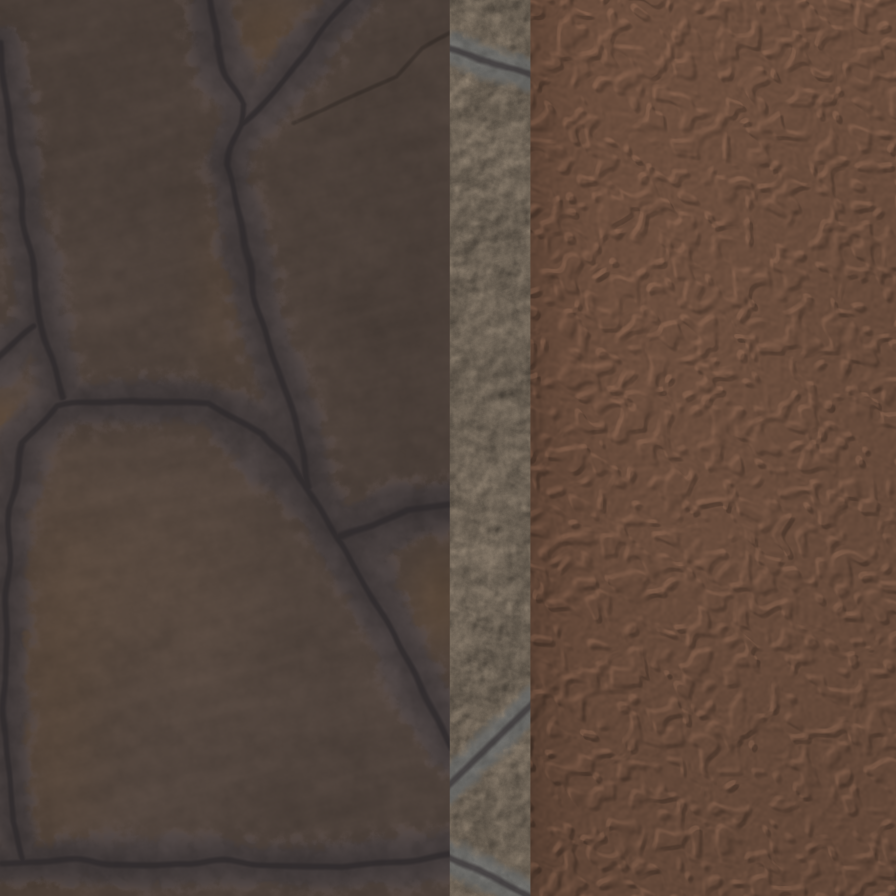
This texture is drawn by a Shadertoy shader. Its source:

```glsl
// Three upright bands: dark rubble masonry, a strip of pale stone, and brown stucco.
// Joints are distances to bent paths; noise roughens the stone and mortar,
// and a slope taken across a noise height field lights the stucco grain.

const float STRIP_LEFT = 0.502;
const float STRIP_RIGHT = 0.592;
const float MORTAR_WIDTH = 0.029;
const float GROOVE_WIDTH = 0.0055;
const float STUCCO_SCALE = 94.0;
const float STUCCO_RELIEF = 0.19;
const vec2 LIGHT_STEP = vec2(-0.0019, 0.0023);
const vec3 STONE = vec3(0.292, 0.247, 0.222);
const vec3 WARM_STONE = vec3(0.335, 0.270, 0.218);
const vec3 MORTAR = vec3(0.282, 0.250, 0.247);
const vec3 RIM = vec3(0.355, 0.302, 0.282);
const vec3 GROOVE = vec3(0.180, 0.163, 0.170);
const vec3 PALE_STONE = vec3(0.425, 0.382, 0.332);
const vec3 PALE_MORTAR = vec3(0.425, 0.422, 0.410);
const vec3 STUCCO = vec3(0.402, 0.293, 0.232);

float hash(vec2 p) {
    return fract(sin(dot(p, vec2(127.1, 311.7))) * 43758.5453);
}

float noise(vec2 p) {
    vec2 i = floor(p), f = fract(p);
    f = f * f * (3.0 - 2.0 * f);
    return mix(mix(hash(i), hash(i + vec2(1, 0)), f.x),
               mix(hash(i + vec2(0, 1)), hash(i + vec2(1, 1)), f.x), f.y);
}

float fbm(vec2 p) {
    float sum = 0.0, gain = 0.5;
    for (int i = 0; i < 5; i++) {
        sum += gain * noise(p);
        p = mat2(1.6, 1.2, -1.2, 1.6) * p + 7.3;
        gain *= 0.5;
    }
    return sum;
}

float segment(vec2 p, vec2 a, vec2 b) {
    vec2 ab = b - a;
    return length(p - a - ab * clamp(dot(p - a, ab) / dot(ab, ab), 0.0, 1.0));
}

float path(vec2 p, vec2 a, vec2 b, vec2 c, vec2 d) {
    return min(segment(p, a, b), min(segment(p, b, c), segment(p, c, d)));
}

float spot(vec2 p, vec2 center, vec2 radius) {
    vec2 q = (p - center) / radius;
    return exp(-dot(q, q));
}

// Distance to the joints of the dark masonry
float masonryJoints(vec2 p) {
    float d = path(p, vec2(0.0, 0.95), vec2(0.022, 0.79), vec2(0.045, 0.65), vec2(0.068, 0.555));
    d = min(d, path(p, vec2(0.062, 0.546), vec2(0.15, 0.553), vec2(0.235, 0.551), vec2(0.295, 0.516)));
    d = min(d, path(p, vec2(0.295, 0.516), vec2(0.342, 0.464), vec2(0.377, 0.398), vec2(0.443, 0.290)));
    d = min(d, segment(p, vec2(0.443, 0.290), vec2(0.505, 0.165)));
    d = min(d, path(p, vec2(0.232, 1.02), vec2(0.240, 0.95), vec2(0.270, 0.885), vec2(0.268, 0.86)));
    d = min(d, path(p, vec2(0.40, 1.01), vec2(0.325, 0.922), vec2(0.268, 0.86), vec2(0.254, 0.815)));
    d = min(d, path(p, vec2(0.254, 0.815), vec2(0.271, 0.727), vec2(0.306, 0.596), vec2(0.348, 0.458)));
    d = min(d, path(p, vec2(0.377, 0.398), vec2(0.415, 0.412), vec2(0.455, 0.432), vec2(0.505, 0.438)));
    d = min(d, path(p, vec2(0.062, 0.546), vec2(0.026, 0.505), vec2(0.010, 0.43), vec2(0.006, 0.30)));
    d = min(d, path(p, vec2(0.006, 0.30), vec2(0.006, 0.17), vec2(0.012, 0.08), vec2(0.025, 0.04)));
    d = min(d, path(p, vec2(0.0, 0.037), vec2(0.2, 0.038), vec2(0.38, 0.033), vec2(0.505, 0.046)));
    return min(d, segment(p, vec2(-0.01, 0.60), vec2(0.04, 0.636)));
}

vec3 masonry(vec2 p) {
    float broad = fbm(p * 9.0), fine = fbm(p * 75.0);
    float d = masonryJoints(p + 0.009 * (vec2(noise(p * 24.0), noise(p * 24.0 + 40.0)) - 0.5));
    float width = MORTAR_WIDTH * (0.62 + 0.7 * broad) + 0.026 * (fine - 0.5);
    width += 0.018 * (spot(p, vec2(0.29, 0.48), vec2(0.06)) + spot(p, vec2(0.43, 0.40), vec2(0.06)));

    // Stone faces with faint layers and warm stains
    float warm = spot(p, vec2(0.30, 0.96), vec2(0.05)) + spot(p, vec2(0.49, 0.33), vec2(0.035, 0.06));
    warm += spot(p, vec2(0.0, 0.53), vec2(0.025)) + 0.6 * spot(p, vec2(0.05, 0.20), vec2(0.07, 0.25));
    warm += 0.5 * spot(p, vec2(0.25, 0.68), vec2(0.035, 0.13)) + 0.35 * spot(p, vec2(0.16, 0.36), vec2(0.15));
    vec3 stone = mix(STONE, WARM_STONE, clamp(warm, 0.0, 1.0));
    float layers = fbm(vec2(p.x * 7.0 + p.y * 3.0, (p.y - p.x * 0.25) * 55.0));
    stone *= 0.80 + 0.20 * broad + 0.12 * layers + 0.13 * fine;
    stone *= 1.0 + 0.07 * spot(p, vec2(0.20, 0.28), vec2(0.22, 0.25));
    vec2 bent = p + 0.012 * (broad - 0.5);
    float crack = path(bent, vec2(0.33, 0.865), vec2(0.44, 0.912), vec2(0.47, 0.945), vec2(0.505, 0.965));
    stone *= 1.0 - 0.20 * (1.0 - smoothstep(0.0005, 0.004, crack));

    // Ragged mortar, its worn rim, and the dark tooled groove
    vec3 mortar = MORTAR * (0.77 + 0.25 * broad + 0.24 * fine);
    vec3 color = mix(mortar, stone, smoothstep(-0.006, 0.006, d - width));
    float rim = exp(-pow((d - width) / 0.008, 2.0)) * smoothstep(0.34, 0.64, fine);
    color = mix(color, RIM, 0.50 * rim);
    color = mix(color, GROOVE, 0.32 * exp(-pow(d / 0.014, 2.0)));
    return mix(color, GROOVE, 0.75 * (1.0 - smoothstep(0.2, 1.0, d / GROOVE_WIDTH)));
}

vec3 paleStrip(vec2 p) {
    float broad = fbm(p * 24.0), fine = fbm(p * 100.0);
    float slope = fbm((p + LIGHT_STEP) * 58.0) - fbm((p - LIGHT_STEP) * 58.0);
    vec3 color = PALE_STONE * (0.70 + 0.28 * broad + 0.32 * fine - 0.65 * slope);
    vec2 q = p + 0.006 * (broad - 0.5);
    float d = segment(q, vec2(0.49, 0.952), vec2(0.61, 0.908));
    d = min(d, segment(q, vec2(0.49, 0.113), vec2(0.61, 0.230)));
    d = min(d, segment(q, vec2(0.49, 0.050), vec2(0.61, -0.01)));
    color = mix(PALE_MORTAR * (0.82 + 0.30 * fine), color, smoothstep(0.010, 0.024, d + 0.014 * (fine - 0.5)));
    return mix(color, GROOVE * 1.2, 0.7 * (1.0 - smoothstep(0.001, 0.006, d)));
}

float stuccoHeight(vec2 p) {
    vec2 q = p * STUCCO_SCALE;
    q += 1.4 * vec2(noise(q * 0.45), noise(q * 0.45 + 19.0));
    return smoothstep(0.48, 0.82, noise(q)) + 0.35 * noise(q * 2.1);
}

vec3 stucco(vec2 p) {
    float slope = stuccoHeight(p - LIGHT_STEP) - stuccoHeight(p + LIGHT_STEP);
    float shade = 0.96 + 0.07 * p.y + 0.06 * (fbm(p * 5.0) - 0.5);
    shade += 0.05 * spot(p, vec2(0.76, 0.72), vec2(0.18, 0.4));
    shade -= 0.13 * exp(-(p.x - STRIP_RIGHT) / 0.028);
    return STUCCO * (shade + STUCCO_RELIEF * slope + 0.05 * (noise(p * 260.0) - 0.5));
}

void mainImage(out vec4 fragColor, in vec2 fragCoord) {
    vec2 p = fragCoord / iResolution.xy;
    float edge = 0.8 / iResolution.x;
    vec3 color = mix(masonry(p), paleStrip(p), smoothstep(-edge, edge, p.x - STRIP_LEFT));
    color = mix(color, stucco(p), smoothstep(-edge, edge, p.x - STRIP_RIGHT));
    fragColor = vec4(clamp(color, 0.0, 1.0), 1.0);
}
```
